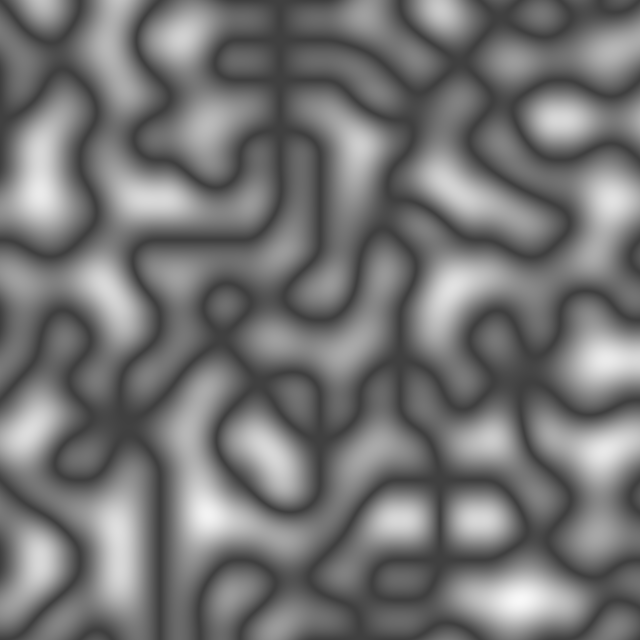
Reproduce this texture procedurally as a WebGL 2 fragment shader.

```glsl
#version 300 es
precision highp float;
// Grey clouds split by thin dark creases: the absolute value of a single
// octave of gradient noise. Gradients take eight compass directions, which
// gives some creases straight runs along the lattice and its diagonals.

uniform vec2 u_resolution;
out vec4 fragColor;

const float CELLS = 8.0;          // lattice cells across the canvas
const float CREASE_GREY = 0.235;  // brightness at the creases
const float GAIN = 1.22;          // brightness per unit of noise
const float CREASE_SOFT = 0.012;  // rounding of the crease bottom
const float DIRECTIONS = 8.0;     // number of gradient directions
const uint SEED = 17u;
const float TAU = 6.2831853;

// Integer hash of a lattice point
uint hash(ivec2 p) {
    uint h = uint(p.x) * 1597334677u ^ uint(p.y) * 3812015801u ^ SEED * 2654435769u;
    h = (h ^ (h >> 16)) * 2146121005u;
    h = (h ^ (h >> 15)) * 2221713035u;
    return h ^ (h >> 16);
}

// Unit gradient along one of the compass directions
vec2 gradient(ivec2 p) {
    float pick = floor(float(hash(p) >> 8) / 16777216.0 * DIRECTIONS);
    float angle = TAU * pick / DIRECTIONS;
    return vec2(cos(angle), sin(angle));
}

float gradientNoise(vec2 p) {
    ivec2 cell = ivec2(floor(p));
    vec2 f = fract(p);
    vec2 fade = f * f * f * (f * (f * 6.0 - 15.0) + 10.0);
    float sum = 0.0;
    for (int y = 0; y < 2; y++) {
        for (int x = 0; x < 2; x++) {
            ivec2 corner = ivec2(x, y);
            vec2 weight = mix(1.0 - fade, fade, vec2(corner));
            sum += weight.x * weight.y * dot(gradient(cell + corner), f - vec2(corner));
        }
    }
    return sum;
}

void main() {
    vec2 uv = gl_FragCoord.xy / u_resolution;
    float n = gradientNoise(uv * CELLS);

    // Fold at zero, with a slightly rounded fold
    float folded = sqrt(n * n + CREASE_SOFT * CREASE_SOFT);
    float grey = clamp(CREASE_GREY + GAIN * folded, 0.0, 1.0);
    fragColor = vec4(vec3(grey), 1.0);
}
```
